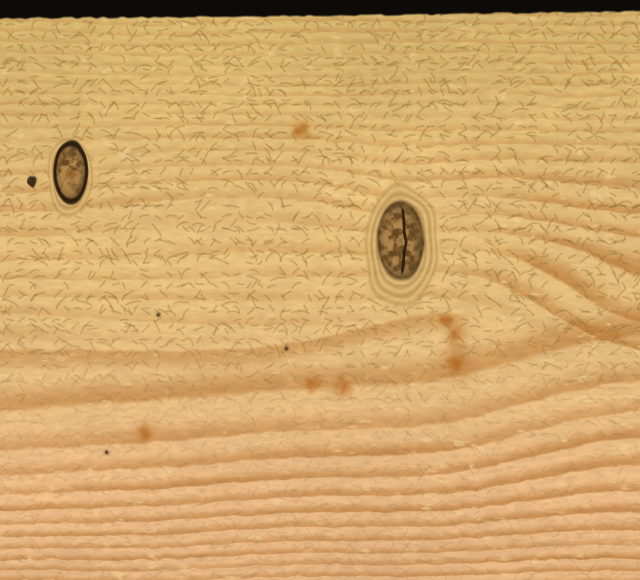
Write a WebGL 2 fragment shader that draws this texture.

```glsl
#version 300 es
precision highp float;
// A sawn softwood board with two knots below a dark strip.
// Rings are repeated bands of a bent height field, knots are ellipses,
// resin spots are soft blobs and loose fibres fill hashed cells.
uniform vec2 u_resolution;
out vec4 fragColor;

const vec3 LATEWOOD = vec3(0.71, 0.46, 0.21);
const vec3 PALE = vec3(0.94, 0.81, 0.58);
const vec3 RESIN = vec3(0.68, 0.38, 0.10);
const vec3 BARK = vec3(0.14, 0.09, 0.04);

float hash(vec2 p) {
  vec3 q = fract(p.xyx * vec3(0.1031, 0.1030, 0.0973));
  q += dot(q, q.yzx + 33.33);
  return fract((q.x + q.y) * q.z);
}

float noise(vec2 p) {
  vec2 i = floor(p), f = fract(p);
  f = f * f * (3.0 - 2.0 * f);
  return mix(mix(hash(i), hash(i + vec2(1, 0)), f.x),
             mix(hash(i + vec2(0, 1)), hash(i + 1.0), f.x), f.y);
}

float fbm(vec2 p) {
  float sum = 0.0, gain = 0.53;
  for (int i = 0; i < 4; i++) {
    sum += gain * noise(p);
    p = p * 2.03 + 17.0;
    gain *= 0.5;
  }
  return sum;
}

// One ring per unit: slow darkening, then an abrupt edge
float ring(float phase) {
  float f = fract(phase);
  return smoothstep(0.3, 0.88, f) * (1.0 - smoothstep(0.88, 1.0, f));
}

float blob(vec2 p, vec2 center, float radius) {
  vec2 d = (p - center) / radius;
  return exp(-dot(d, d));
}

// Short bent strokes, one per occupied cell
float fibres(vec2 p, float scale, float seed, float px) {
  vec2 cell = floor(p * scale) + seed, d = fract(p * scale) - 0.5;
  float h = hash(cell), a = (hash(cell + 7.3) - 0.5) * 2.4;
  d = mat2(cos(a), -sin(a), sin(a), cos(a)) * d;
  d.y += (h - 0.7) * 3.0 * d.x * d.x;
  float dist = length(vec2(max(abs(d.x) - 0.12 - 0.22 * h, 0.0), d.y)) / scale;
  return step(0.5, h) * (1.0 - smoothstep(0.0, 0.0012 + px, dist));
}

vec3 boardColor(vec2 p, float px) {
  // Base tint: yellow above, rosy below
  vec3 col = mix(vec3(0.91, 0.72, 0.52), vec3(0.90, 0.75, 0.49), smoothstep(0.1, 0.55, p.y));
  col = mix(col, vec3(0.85, 0.72, 0.44), smoothstep(0.6, 0.98, p.y));
  col *= 0.95 + 0.09 * fbm(p * vec2(3, 7));
  vec2 w = p;
  w.y += 0.012 * (noise(p * vec2(4, 6)) - 0.5) + 0.007 * (fbm(p * vec2(45, 30)) - 0.5);

  // Lower rings, tightening downward and climbing to the right
  float rise = w.x * (0.015 + 0.15 * w.y) + 0.04 * smoothstep(0.7, 1.1, w.x) * smoothstep(0.05, 0.3, w.y);
  float depth = 0.289 - w.y + rise, deep = max(depth, 0.0);
  float phase = 10.5 * depth + 78.0 * deep * deep;
  float lower = ring(phase) * smoothstep(-0.8, -0.3, phase);
  lower *= 0.55 + 0.45 * noise(vec2(p.x * 3.0, floor(phase) * 5.0));

  // Upper rings, dipping on the right of the large knot
  float crest = 0.402 + 0.062 * smoothstep(0.4, 0.8, w.x) - 0.09 * smoothstep(0.8, 1.1, w.x);
  float q = w.y + 0.14 * smoothstep(0.72, 1.12, w.x) * (1.0 - smoothstep(0.4, 0.76, w.y));
  q += 0.025 * blob(p, vec2(0.69, 0.66), 0.13);
  float high = max(q - 0.6, 0.0);
  float upper = ring(1.2 * noise(p * vec2(2, 9)) - 24.0 * q - 60.0 * high * high);
  upper *= smoothstep(0.0, 0.03, w.y - crest) * (0.2 + 0.5 * noise(p * vec2(5, 26)));
  upper *= 0.75 + 0.8 * smoothstep(0.78, 0.95, p.x) * (1.0 - smoothstep(0.62, 0.75, p.y));

  // Pale tongue with a warm rim
  float below = crest - w.y, left = 1.0 - smoothstep(0.775, 0.815, w.x);
  float tongue = smoothstep(0.0, 0.02, below) * smoothstep(0.0, 0.04, -depth) * left;
  float rim = smoothstep(0.0, 0.008, below) * (1.0 - smoothstep(0.014, 0.046, below)) * left;
  float tip = blob(w * vec2(1.0, 0.4), vec2(0.79, 0.16), 0.022);
  col = mix(col, PALE, 0.15 * tongue);
  col = mix(col, LATEWOOD, min(0.68 * lower + 0.7 * upper + 0.42 * rim + 0.3 * tip, 0.8));

  // Fine grain, torn flecks and loose fibres
  col *= 0.94 + 0.12 * fbm(p * vec2(60, 190));
  col = mix(col, PALE, 0.6 * smoothstep(0.66, 0.85, fbm(p * vec2(38, 95) + 4.0)));
  float rough = mix(0.12, 0.32, smoothstep(0.25, 0.5, p.y));
  for (float i = 0.0; i < 4.0; i++)
    col = mix(col, vec3(0.52, 0.38, 0.17), rough * fibres(p + 0.37 * i, 24.0 + 9.0 * i, 11.0 * i, px));
  return col;
}

// Ringed halo, mottled core and dark rim
vec3 addKnot(vec3 col, vec2 p, vec2 c, vec2 r, float halo, float rimDark, float px) {
  float k = length((p - c) / r) + 0.07 * (noise(p * 45.0) - 0.5);
  float h = length((p - c) / r + vec2(0, 0.15)) + 0.25 * (noise(p * 22.0) - 0.5);
  vec3 haloCol = mix(vec3(0.74, 0.58, 0.33), vec3(0.86, 0.72, 0.46), 0.5 + 0.5 * cos(h * 26.0));
  col = mix(col, haloCol, 0.8 * (1.0 - smoothstep(halo - 0.35, halo, h)));
  vec3 core = mix(vec3(0.40, 0.28, 0.13), vec3(0.70, 0.53, 0.30), smoothstep(0.25, 0.7, fbm(p * 110.0)));
  core = mix(core, vec3(0.40, 0.30, 0.16), 0.6 * smoothstep(0.5, 0.95, k + 3.0 * (p.x - c.x)));
  float edge = px / r.x;
  col = mix(col, core, 1.0 - smoothstep(1.0 - edge, 1.0 + edge, k));
  return mix(col, BARK, rimDark * (1.0 - smoothstep(0.04, 0.09 + edge, abs(k - 0.98))));
}

void main() {
  vec2 p = gl_FragCoord.xy / u_resolution * vec2(1.1034, 1);
  float px = 1.0 / u_resolution.y;
  vec3 col = boardColor(p, px);

  // Resin spots (x, y, radius), then dark specks
  const vec3 spots[7] = vec3[7](vec3(0.519, 0.776, 0.014), vec3(0.536, 0.34, 0.012),
    vec3(0.591, 0.332, 0.013), vec3(0.785, 0.422, 0.012), vec3(0.785, 0.375, 0.013),
    vec3(0.249, 0.254, 0.013), vec3(0.769, 0.449, 0.009));
  const vec2 specks[3] = vec2[3](vec2(0.273, 0.457), vec2(0.494, 0.399), vec2(0.184, 0.22));
  vec2 ragged = p + 0.012 * (vec2(noise(p * 80.0), noise(p * 80.0 + 31.0)) - 0.5);
  for (int i = 0; i < 7; i++) col = mix(col, RESIN, 0.7 * blob(ragged, spots[i].xy, spots[i].z));
  for (int i = 0; i < 3; i++) col = mix(col, BARK, 0.8 * blob(p, specks[i], 0.0035));

  // Knots, heart, crack and pin knot
  col = addKnot(col, p, vec2(0.122, 0.703), vec2(0.028, 0.051), 1.55, 0.9, px);
  col = mix(col, RESIN * 0.7, 0.6 * blob(p, vec2(0.122, 0.70), 0.007));
  col = addKnot(col, p, vec2(0.691, 0.585), vec2(0.040, 0.067), 1.8, 0.2, px);
  float crackX = 0.696 + 0.012 * (noise(vec2(p.y * 55.0, 2)) - 0.5) - 0.05 * abs(p.y - 0.585);
  float crack = 1.0 - smoothstep(0.001, 0.002 + px, abs(p.x - crackX));
  col = mix(col, BARK, 0.9 * crack * (1.0 - smoothstep(0.05, 0.062, abs(p.y - 0.585))));
  col = mix(col, BARK, 0.85 * (1.0 - smoothstep(0.006, 0.011, distance(ragged, vec2(0.0575, 0.684)))));

  // Dark strip above the sawn edge
  float top = 0.968 + 0.012 * pow(p.x / 1.1034, 1.6) + 0.003 * (noise(vec2(p.x * 90.0, 0)) - 0.5);
  col = mix(col, vec3(0.05, 0.04, 0.03), smoothstep(top - px, top + 0.002 + px, p.y));
  fragColor = vec4(col, 1);
}
```
